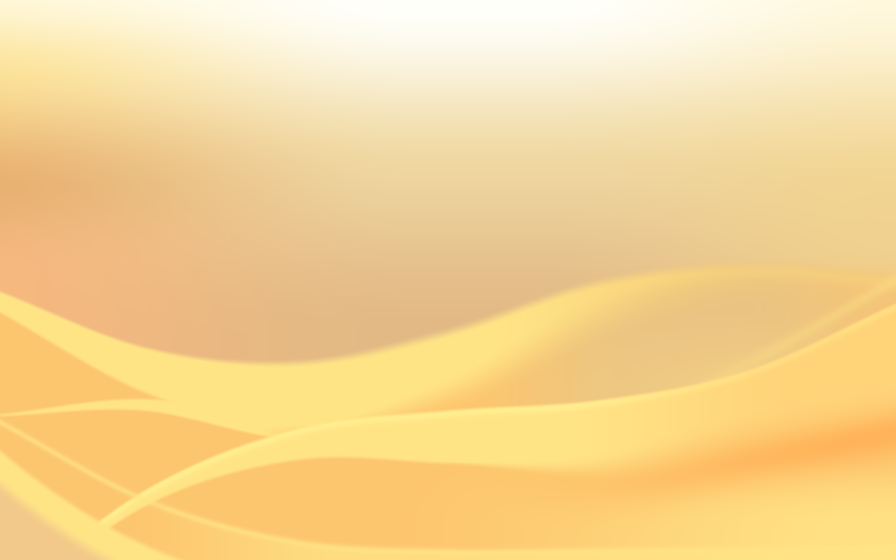
This background is drawn by a WebGL 2 fragment shader. Its source:

```glsl
#version 300 es
precision highp float;

#define WHITE vec3(1.0, 1.0, 0.98)
#define CREAM vec3(1.0, 0.97, 0.85)
#define SAND vec3(0.945, 0.86, 0.65)
#define TAN vec3(0.885, 0.725, 0.52)
#define SALMON vec3(0.965, 0.72, 0.495)
#define AMBER vec3(0.91, 0.69, 0.44)
#define GOLD vec3(0.99, 0.89, 0.60)
#define YELLOW vec3(1.0, 0.895, 0.525)
#define ORANGE vec3(0.99, 0.775, 0.43)
#define EMBER vec3(1.0, 0.695, 0.345)
#define EDGE 0.004

uniform vec2 u_resolution;
out vec4 fragColor;

// Smooth height curve through seven evenly spaced knots
float curve(float x, float k[7]) {
  float s = clamp(x, 0.0, 0.9999) * 6.0;
  int i = int(s);
  float t = s - float(i);
  float b = k[i], c = k[i + 1];
  float a = i > 0 ? k[i - 1] : 2.0 * b - c;
  float d = i < 5 ? k[i + 2] : 2.0 * c - b;
  return b + 0.5 * t * (c - a + t * (2.0 * a - 5.0 * b + 4.0 * c - d
       + t * (3.0 * (b - c) + d - a)));
}

// Coverage below a height, with a soft border
float below(float y, float height, float softness) {
  return smoothstep(-softness, softness, height - y);
}

float glow(float distance, float width) {
  float q = distance / width;
  return exp(-q * q);
}

vec3 skyColor(vec2 p) {
  vec3 middle = mix(TAN, SAND, smoothstep(0.4, 0.8, p.y));
  middle = mix(middle, WHITE, smoothstep(0.7, 1.0, p.y));
  vec3 left = mix(SALMON, AMBER, smoothstep(0.52, 0.68, p.y));
  left = mix(left, GOLD, smoothstep(0.66, 0.9, p.y));
  left = mix(left, CREAM, smoothstep(0.86, 1.02, p.y));
  vec3 right = mix(vec3(0.95, 0.83, 0.56), CREAM, smoothstep(0.65, 1.03, p.y));
  vec3 color = mix(middle, left, 1.0 - smoothstep(-0.05, 0.46, p.x));
  return mix(color, right, 0.8 * smoothstep(0.6, 1.0, p.x));
}

void main() {
  vec2 p = gl_FragCoord.xy / u_resolution;
  float x = p.x, y = p.y;

  // Heights of the flowing edges
  float crest = curve(x, float[7](0.479, 0.377, 0.352, 0.406, 0.494, 0.527, 0.508));
  float crestBase = curve(x, float[7](0.442, 0.296, 0.233, 0.296, 0.427, 0.504, 0.504));
  float ribbon = curve(x, float[7](-0.07, 0.129, 0.235, 0.267, 0.285, 0.338, 0.458));
  float ribbonBase = curve(x, float[7](-0.09, 0.10, 0.179, 0.173, 0.165, 0.219, 0.27));
  float strand = curve(x, float[7](0.26, 0.287, 0.237, 0.20, 0.20, 0.20, 0.20));
  float thread = curve(x, float[7](0.246, 0.104, 0.031, 0.015, 0.017, 0.021, 0.025));
  float streak = curve(x, float[7](0.15, 0.18, 0.21, 0.22, 0.235, 0.35, 0.50));
  float sweep = 0.195 - 1.35 * x + 1.9 * x * x;
  float rightward = smoothstep(0.5, 1.0, x);

  vec3 color = skyColor(p);

  // Upper wave, bright on the left and amber on the right
  vec3 crestColor = mix(YELLOW, vec3(0.96, 0.79, 0.47), smoothstep(0.52, 0.85, x));
  crestColor = mix(crestColor, YELLOW, 0.5 * rightward * glow(y - crest + 0.015, 0.015));
  color = mix(color, crestColor, below(y, crest, 0.005 + 0.007 * smoothstep(0.1, 0.5, x)));

  // Hollow beneath the wave, tan toward the middle right
  float hollow = smoothstep(0.5, 0.72, x) * (1.0 - 0.5 * smoothstep(0.82, 1.0, x));
  vec3 hollowColor = mix(ORANGE, vec3(0.91, 0.765, 0.52), 0.9 * hollow);
  hollowColor = mix(hollowColor, YELLOW, 0.4 * smoothstep(0.45, 0.3, y) * rightward);
  color = mix(color, hollowColor, below(y, crestBase, 0.006 + 0.045 * smoothstep(0.25, 0.65, x)));
  color = mix(color, YELLOW, 0.35 * rightward * glow(y - streak, 0.012));

  // Slender strand entering from the left
  float strandWidth = 0.003 + 0.11 * x * smoothstep(0.5, 0.2, x);
  float strandMask = below(y, strand, EDGE) * (1.0 - below(y, strand - strandWidth, EDGE));
  color = mix(color, YELLOW, strandMask * (1.0 - smoothstep(0.28, 0.36, x)));

  // Central ribbon
  vec3 ribbonColor = mix(YELLOW, vec3(1.0, 0.83, 0.475), smoothstep(0.6, 0.9, x));
  ribbonColor += 0.035 * glow(y - ribbon + 0.006, 0.007);
  color = mix(color, ribbonColor, below(y, ribbon, EDGE));

  // Lower field with an ember glow and a lit right corner
  vec3 field = mix(ORANGE, YELLOW, 0.9 * smoothstep(0.4, 1.0, x) * smoothstep(0.22, 0.06, y));
  field = mix(field, EMBER, smoothstep(0.5, 1.0, x) * glow(y - ribbonBase + 0.035, 0.045));
  color = mix(color, field, below(y, ribbonBase, 0.005 + 0.05 * smoothstep(0.5, 0.85, x)));

  // Fine thread and the light below it
  float threadLight = below(y, thread, EDGE) * smoothstep(0.12, 0.4, x);
  color = mix(color, YELLOW, 0.75 * threadLight);
  color = mix(color, YELLOW, 0.7 * glow(y - thread, 0.006) * (1.0 - 0.6 * rightward));

  // Broad sweep across the lower left corner
  float corner = 1.0 - smoothstep(0.25, 0.32, x);
  color = mix(color, YELLOW, corner * below(y, sweep, 0.008));
  color = mix(color, vec3(0.95, 0.79, 0.54), corner * below(y, sweep - 0.06, 0.018));

  fragColor = vec4(clamp(color, 0.0, 1.0), 1.0);
}
```
